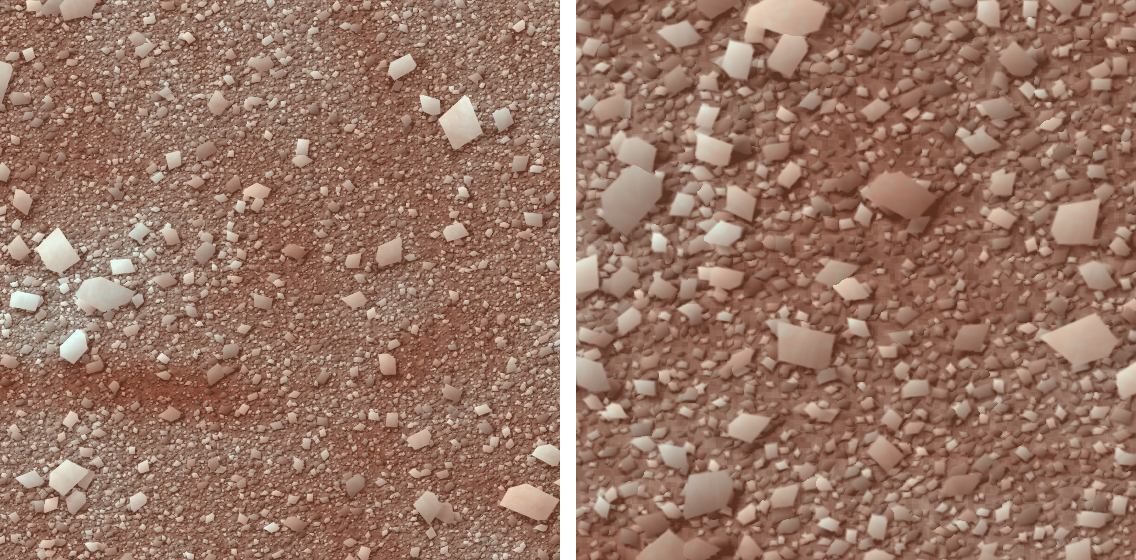
Left: the whole. Right: its middle third, enlarged.
Give the GLSL for this texture, as a WebGL 1 fragment shader.

```glsl
precision highp float;
// Dry red soil strewn with gravel: layers of faceted cellular stones, from grit
// to pebbles, each lit from the upper left and shading the ground beside it.
// Layered sines spread the red earth, the pale dust and the crowding of stones.

uniform vec2 u_resolution;

const vec3 DARK_EARTH = vec3(0.35, 0.20, 0.14);
const vec3 PALE_STONE = vec3(0.82, 0.74, 0.67);
const vec3 TONE_CURVE = vec3(1.0, 1.15, 1.15);
const vec3 DUST_TINT = vec3(0.98, 1.05, 1.08);
const vec3 RED_TINT = vec3(1.04, 0.87, 0.80);
const vec2 LIGHT_DIR = vec2(-0.6, 0.8);
const float EDGE_SOFTNESS = 0.0013;
const float SHADOW_DEPTH = 0.34;
const float LIGHT_DEPTH = 0.24;
const float RED_DARKENING = 0.24;
const float TAU = 6.2832;

vec2 hash2(vec2 p) {
  vec2 k = vec2(dot(p, vec2(127.1, 311.7)), dot(p, vec2(269.5, 183.3)));
  return fract(sin(k) * 43758.55);
}

// Turned, warped sines: smooth irregular patches, about -1 to 1
float patches(vec2 p) {
  float sum = 0.0, weight = 0.5;
  for (int i = 0; i < 6; i++) {
    p = mat2(0.74, 0.67, -0.67, 0.74) * p * 1.5 + 1.7;
    p += 0.6 * sin(p.yx * 0.8);
    sum += weight * sin(p.x) * cos(p.y * 0.9);
    weight *= 0.78;
  }
  return sum;
}

// Share of bare red earth: a trough at the left, a slope at the right, patches
float redness(vec2 p) {
  float wobble = 0.025 * patches(p * 5.0);
  float trough = (p.y - 0.30 + wobble) / 0.055;
  float slope = (p.y - 0.42 - 0.75 * (p.x - 0.88) + 2.0 * wobble) / 0.10;
  float red = 0.75 * exp(-trough * trough) * smoothstep(0.68, 0.35, p.x);
  red += 0.5 * exp(-slope * slope) * smoothstep(0.5, 0.75, p.x);
  return clamp(red + 0.27 + 0.45 * patches(p * 4.0 + 3.0), 0.0, 1.0);
}

// Distance-like measure to the flat sides of an irregular stone
float facets(vec2 q, vec2 rnd) {
  float d = 0.0;
  for (int k = 0; k < 6; k++) {
    float side = float(k);
    float wave = sin(side * 2.3 + rnd.y * 40.0);
    float angle = side * TAU / 6.0 + rnd.x * TAU + 0.3 * wave;
    d = max(d, dot(q, vec2(cos(angle), sin(angle))) * (1.05 + 0.25 * wave));
  }
  return d;
}

// Lays one size of stones over the surface, held as (tone, redness)
vec2 addStones(vec2 surface, vec2 p, float cells, float share, float tone, float spread) {
  vec2 g = p * cells;
  vec2 home = floor(g);
  vec2 nearQ = vec2(0.0), nearRnd = vec2(0.0);
  float nearest = 9.0;
  for (int j = -1; j <= 1; j++) {
    for (int i = -1; i <= 1; i++) {
      vec2 cell = home + vec2(float(i), float(j));
      vec2 place = hash2(cell + cells);
      vec2 rnd = hash2(cell + cells * 1.7 + 31.3);
      float crowd = 1.0 - 0.6 * redness((cell + 0.5) / cells);
      if (hash2(rnd * 91.0 + cell).x > share * crowd * 1.25) continue;
      vec2 q = (g - cell - 0.5 - 0.8 * (place - 0.5)) * vec2(1.0, 1.15);
      float size = mix(0.24, 0.5, rnd.y * rnd.y);
      float d = facets(q, rnd) - size;
      if (d < nearest) {
        nearest = d;
        nearQ = q / size;
        nearRnd = rnd;
      }
    }
  }
  float soft = cells * max(EDGE_SOFTNESS, 0.7 / u_resolution.y);
  float cover = 1.0 - smoothstep(-soft, soft, nearest);
  float facing = clamp(dot(nearQ, LIGHT_DIR), -1.0, 1.0);
  float shadow = smoothstep(0.32, 0.0, nearest) * smoothstep(0.3, -0.7, facing);
  surface.x -= SHADOW_DEPTH * shadow;
  float id = fract(nearRnd.x * 7.3 + nearRnd.y * 3.1);
  float stoneTone = tone + spread * (id - 0.5) + LIGHT_DEPTH * facing;
  stoneTone -= RED_DARKENING * redness(p) * 0.8;
  float stoneRed = surface.y * 0.6 + 0.45 * (nearRnd.x - 0.4);
  return mix(surface, vec2(stoneTone, stoneRed), cover);
}

void main() {
  vec2 p = gl_FragCoord.xy / u_resolution.y;
  float red = redness(p);
  float dust = smoothstep(0.1, 0.8, patches(p * 3.3 + 11.0)) * (1.0 - red);

  // Bare ground with fine grain
  float grain = patches(p * 90.0) * 0.12 + (hash2(floor(p * 300.0)).x - 0.5) * 0.16;
  vec2 surface = vec2(0.56 + grain - RED_DARKENING * red, red);

  // Gravel, fine to coarse
  surface = addStones(surface, p, 150.0, 0.85, 0.69, 0.60);
  surface = addStones(surface, p, 84.0, 0.72, 0.75, 0.62);
  surface = addStones(surface, p, 49.0, 0.33, 0.80, 0.55);
  surface = addStones(surface, p, 25.0, 0.16, 0.88, 0.45);
  surface = addStones(surface, p, 12.0, 0.10, 0.96, 0.35);

  // Surface roughness and pale dust, then tone to colour
  float tone = surface.x + 0.05 * patches(p * 60.0 + 5.0) + 0.09 * dust;
  float hue = clamp(surface.y - 0.25 * dust, -0.3, 1.0);
  vec3 ramp = pow(vec3(clamp(tone, 0.0, 1.25)), TONE_CURVE);
  vec3 color = mix(DARK_EARTH, PALE_STONE, ramp) * mix(DUST_TINT, RED_TINT, hue);
  gl_FragColor = vec4(clamp(color, 0.0, 1.0), 1.0);
}
```
